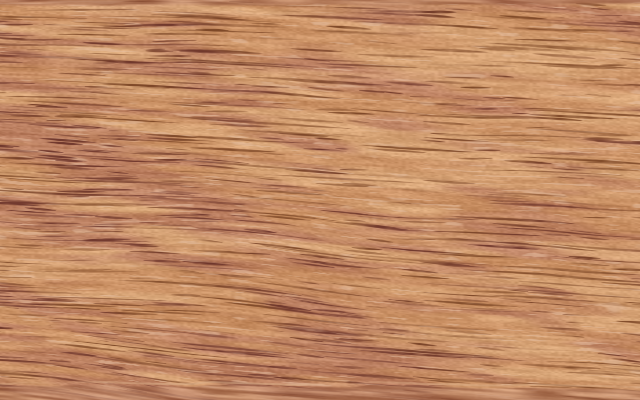
This texture is drawn by a WebGL 1 fragment shader. Its source:

```glsl
precision highp float;
// Oiled oak plank: warm golden grain, rosy growth bands and dark tapered pores.
uniform vec2 u_resolution;

float hash(vec2 p) {
  vec3 a = fract(vec3(p.xyx) * 0.1031);
  a += dot(a, a.yzx + 33.33);
  return fract((a.x + a.y) * a.z);
}

float noise(vec2 p) {
  vec2 i = floor(p), f = fract(p);
  f = f * f * (3.0 - 2.0 * f);
  return mix(mix(hash(i), hash(i + vec2(1.0, 0.0)), f.x),
             mix(hash(i + vec2(0.0, 1.0)), hash(i + vec2(1.0, 1.0)), f.x), f.y);
}

// Growth bands: steep drifting patches with edges frayed along the fibres
float growthBand(vec2 p, vec2 grain) {
  vec2 q = vec2(p.x, p.y + (p.x - 0.8) * mix(0.34, 0.07, p.y));
  q.y += 0.05 * noise(p * vec2(3.0, 4.0) + 7.0);
  float n = 0.27 * noise(q * vec2(2.2, 11.0) + 3.0)
          + 0.35 * noise(q * vec2(4.0, 27.0) + 41.0)
          + 0.38 * noise(grain * vec2(5.0, 62.0) + 19.0);
  return smoothstep(0.42, 0.72, n);
}

// One layer of slender tapered pores; returns opacity
float pores(vec2 q, vec2 cell, float seed, float share, float pixel) {
  float row = floor(q.y / cell.y);
  float x = q.x / cell.x + 9.0 * hash(vec2(row, seed));
  vec2 id = vec2(floor(x), row) + seed * 17.0;
  float reach = mix(0.2, 0.48, hash(id + 1.3));
  float along = (fract(x) - mix(reach, 1.0 - reach, hash(id + 5.7))) / reach;
  float middle = mix(0.25, 0.75, hash(id + 9.1)) * cell.y;
  middle += 0.004 * along * (hash(id + 3.9) - 0.5);
  float taper = max(1.0 - along * along, 0.0);
  float thickest = min(0.0032, 0.075 * reach * cell.x);
  float halfWidth = mix(0.0011, thickest, hash(id + 12.4)) * taper;
  float gap = abs(fract(q.y / cell.y) * cell.y - middle);
  float shape = 1.0 - smoothstep(-0.7 * pixel, 0.7 * pixel, gap - halfWidth);
  float present = smoothstep(0.0, 0.12, share - hash(id + 21.8));
  return shape * present * smoothstep(0.0, 0.25, taper) * mix(0.4, 1.0, hash(id + 30.2));
}

void main() {
  float pixel = 1.0 / u_resolution.y;
  vec2 p = gl_FragCoord.xy * pixel;

  // Grain direction: falls gently to the right, more so low on the plank
  vec2 grain = vec2(p.x, p.y + (p.x - 0.8) * mix(0.085, 0.04, p.y));
  grain.y += 0.03 * noise(p * vec2(1.9, 3.0)) + 0.005 * noise(p * vec2(6.0, 9.0) + 5.0);

  // Ground colour
  float band = growthBand(p, grain);
  float honey = noise(grain * vec2(3.0, 38.0) + 60.0);
  vec3 color = mix(vec3(0.795, 0.57, 0.395), vec3(0.845, 0.645, 0.465),
                   smoothstep(0.35, 0.9, honey));
  color = mix(color, vec3(0.72, 0.48, 0.375), band * 0.8);

  // Fibres, coarse to fine
  float coarse = noise(grain * vec2(5.0, 85.0) + 11.0) - 0.5;
  float fine = noise(grain * vec2(13.0, 210.0) + 23.0) - 0.5;
  float speck = noise(grain * vec2(110.0, 320.0) + 37.0) - 0.5;
  color += coarse * vec3(0.05, 0.06, 0.06) + fine * vec3(0.08, 0.09, 0.09) + speck * 0.075;

  // Pale flecks
  float fleck = smoothstep(0.74, 0.92, noise(grain * vec2(15.0, 200.0) + 71.0));
  color = mix(color, vec3(0.90, 0.75, 0.64), fleck * 0.5);

  // Pores: short ones crowd the rosy bands, long ones run anywhere
  float ragged = 0.65 + 0.6 * noise(grain * vec2(40.0, 200.0) + 83.0);
  for (int i = 0; i < 7; i++) {
    float k = float(i) / 6.0;
    vec2 cell = vec2(mix(0.13, 0.55, k * k), mix(0.018, 0.034, k));
    float share = mix(0.08 + 0.50 * band, 0.52, k);
    float ink = pores(grain + 0.0137 * float(i), cell, float(i) + 1.0, share, pixel);
    vec3 poreColor = mix(vec3(0.49, 0.28, 0.15), vec3(0.43, 0.21, 0.17), band);
    color = mix(color, poreColor, clamp(ink * ragged, 0.0, 1.0) * 0.95);
  }

  // Worn red edges along the bottom and top
  float wave = 0.014 * noise(vec2(p.x * 4.0, 2.0)) + 0.006 * noise(vec2(p.x * 15.0, 8.0));
  float lower = 1.0 - smoothstep(0.0, 0.006, p.y - 0.016 - wave);
  float upper = smoothstep(0.989, 0.998, p.y + 0.4 * wave);
  float edgeFibre = noise(grain * vec2(11.0, 150.0) + 52.0);
  vec3 edgeColor = mix(vec3(0.52, 0.28, 0.18), vec3(0.88, 0.68, 0.55), edgeFibre);
  color = mix(color, edgeColor, 0.7 * max(lower, upper));
  float rim = 1.0 - smoothstep(0.001, 0.004, abs(p.y - 0.026 - wave));
  color = mix(color, vec3(0.87, 0.70, 0.55), rim * 0.7 * noise(vec2(p.x * 7.0, 4.0)));

  gl_FragColor = vec4(clamp(color, 0.0, 1.0), 1.0);
}
```
